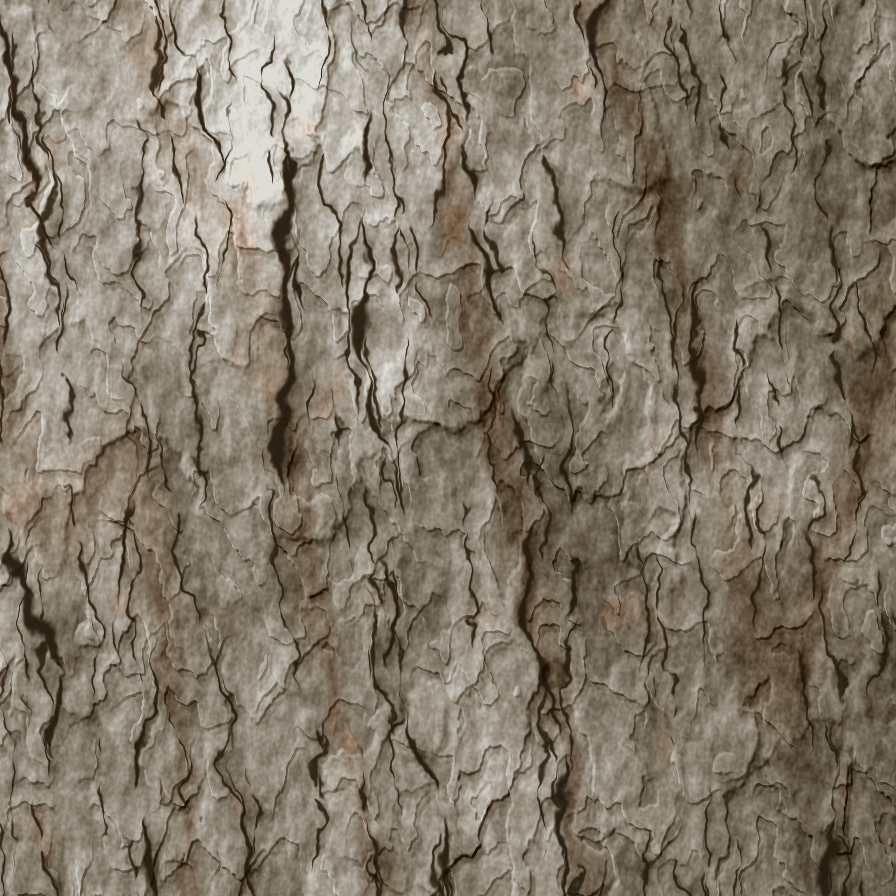
Reproduce this texture procedurally as a Shadertoy shader.

```glsl
// Weathered tree bark: flaking grey-brown plates split by dark, leaning fissures.

#define DARK        vec3(0.16, 0.12, 0.07)
#define PALE        vec3(0.77, 0.76, 0.73)
#define RUST        vec3(0.035, -0.008, -0.03)
#define LIGHT_DIR   vec2(-0.55, 0.83)
#define BASE_TONE   0.62
#define RELIEF      0.42
#define MOTTLE      0.27
#define GRAIN       0.12
#define CRACK_CELL  vec2(0.13, 0.36)
#define CRACK_WIDTH 0.0085
#define CRACK_DEPTH 0.92

vec2 hash2(vec2 p) {
    vec3 q = fract(p.xyx * vec3(0.1031, 0.1030, 0.0973));
    q += dot(q, q.yzx + 33.33);
    return fract((q.xx + q.yz) * q.zy);
}

float cornerSlope(vec2 cell, vec2 offset) {
    float angle = 6.2832 * hash2(cell).x;
    return dot(vec2(cos(angle), sin(angle)), offset);
}

// Gradient noise, roughly -0.7 to 0.7
float noise(vec2 p) {
    vec2 i = floor(p), f = p - i;
    vec2 u = f * f * f * (f * (f * 6.0 - 15.0) + 10.0);
    vec2 e = vec2(1.0, 0.0);
    float low = mix(cornerSlope(i, f), cornerSlope(i + e, f - e), u.x);
    float high = mix(cornerSlope(i + e.yx, f - e.yx), cornerSlope(i + 1.0, f - 1.0), u.x);
    return mix(low, high, u.y);
}

float fbm(vec2 p) {
    float sum = 0.0, amp = 1.0;
    for (int i = 0; i < 4; i++) {
        sum += amp * noise(p);
        p = mat2(1.6, 1.2, -1.2, 1.6) * p + 17.3;
        amp *= 0.5;
    }
    return sum;
}

vec2 ragged(vec2 p) {
    vec2 q = p * vec2(24.0, 17.0);
    return p + 0.019 * vec2(fbm(q), fbm(q + 41.7));
}

// Overlapping flakes: each layer swells downwards, then drops at a sharp lip
float barkHeight(vec2 p) {
    vec2 w = ragged(p);
    vec2 scale = vec2(6.0, 2.8);
    float height = 0.0, amp = 1.0;
    for (int i = 0; i < 3; i++) {
        float shift = 13.7 * float(i);
        float band = fract(dot(w, vec2(-0.12, 0.8) * scale.y)
                         + 1.6 * noise(w * scale + shift));
        float lip = 1.0 - band + smoothstep(0.95, 1.0, band);
        float present = smoothstep(-0.3, 0.15, noise(w * scale * 0.8 + shift + 5.2));
        height += amp * present * lip;
        scale *= 2.3;
        amp *= 0.78;
    }
    return height + 0.42 * fbm(p * vec2(52.0, 28.0));
}

// Tapered broken fissures, one per jittered cell: x = core, y = shade, wider on the right
vec2 fissures(vec2 p, float pixel) {
    vec2 shade = vec2(0.0), home = floor(p / CRACK_CELL);
    for (int j = -1; j <= 1; j++)
    for (int i = -1; i <= 1; i++) {
        vec2 cell = home + vec2(i, j);
        vec2 place = hash2(cell + 3.0), kind = hash2(cell + 57.0);
        vec2 d = p - (cell + place) * CRACK_CELL;
        float along = d.y / (CRACK_CELL.y * mix(0.35, 0.95, kind.x));
        float taper = max(1.0 - along * along, 0.0);
        float seed = cell.x * 7.37 + cell.y * 3.13;
        float wander = 0.035 * noise(vec2(p.y * 6.0, seed))
                     + 0.010 * noise(vec2(p.y * 24.0, seed + 0.4));
        float side = d.x + mix(-0.06, 0.22, kind.y) * d.y + wander;
        float gape = max(0.7 + 2.2 * noise(vec2(p.y * 15.0, seed + 0.7)), 0.0);
        float width = CRACK_WIDTH * taper * mix(0.3, 0.9, place.y) * gape;
        float core = 1.0 - smoothstep(0.3 * width, width + pixel, abs(side));
        float present = smoothstep(0.0, 0.15, taper) * step(0.25, hash2(cell + 91.0).x)
                      * smoothstep(0.0, 0.0022, width);
        float spread = (0.002 + 1.8 * width) * (side > 0.0 ? 1.5 : 0.5);
        shade = max(shade, present * vec2(core, exp(-abs(side) / spread)));
    }
    return shade;
}

void mainImage(out vec4 fragColor, in vec2 fragCoord) {
    vec2 p = fragCoord / iResolution.y;
    float pixel = 1.0 / iResolution.y;
    vec2 w = ragged(p);

    // Broad light: a pale patch high on the left, dimmer to the right
    vec2 patchPos = (p - vec2(0.30, 0.90)) / vec2(0.16, 0.27);
    float tone = BASE_TONE + 0.33 * exp(-dot(patchPos, patchPos));
    tone += 0.22 * (0.5 - p.x) + 0.08 * (p.y - 0.5);
    tone += MOTTLE * fbm(w * vec2(8.0, 3.0) + 9.1);
    tone += 0.5 * MOTTLE * fbm(w * vec2(34.0, 17.0) + 31.0);

    // Relief: raised plates, dark lines and softer shadow beneath the lips
    float here = barkHeight(p);
    float nearStep = here - barkHeight(p + 0.0035 * LIGHT_DIR);
    float farStep = here - barkHeight(p + 0.011 * LIGHT_DIR);
    tone += 0.10 * (here - 0.8);
    tone += RELIEF * clamp(nearStep, -1.1, 0.3);
    tone += 0.4 * RELIEF * clamp(farStep, -0.9, 0.4);

    // Fine fibres and speckle
    tone += GRAIN * fbm(p * vec2(105.0, 70.0) + 3.3);
    tone += GRAIN * noise(p * vec2(210.0, 180.0));

    // Broad furrows, long fissures and short slits
    float furrow = 1.0 - smoothstep(0.0, 0.11, abs(noise(w * vec2(4.2, 0.9) + 2.6)));
    vec2 jagged = mix(p, w, 0.75);
    vec2 crack = max(fissures(jagged, pixel),
                     0.9 * fissures(jagged * 2.3 + 4.7, pixel * 2.3));
    tone -= 0.16 * furrow + 0.24 * crack.y;
    tone = mix(tone, min(tone, -0.03), CRACK_DEPTH * crack.x);
    tone = clamp(tone, -0.1, 1.16);

    // Grey-brown ramp, warmer in its middle tones and in rusty spots
    vec3 color = mix(DARK, PALE, tone);
    color -= 4.0 * max(tone * (1.0 - tone), 0.0) * vec3(0.0, 0.018, 0.042);
    float rust = 0.5 * furrow + smoothstep(0.35, 0.75, fbm(p * vec2(13.0, 8.0) + 27.0));
    color += RUST * rust * (1.0 - crack.x);
    fragColor = vec4(clamp(color, 0.0, 1.0), 1.0);
}
```
